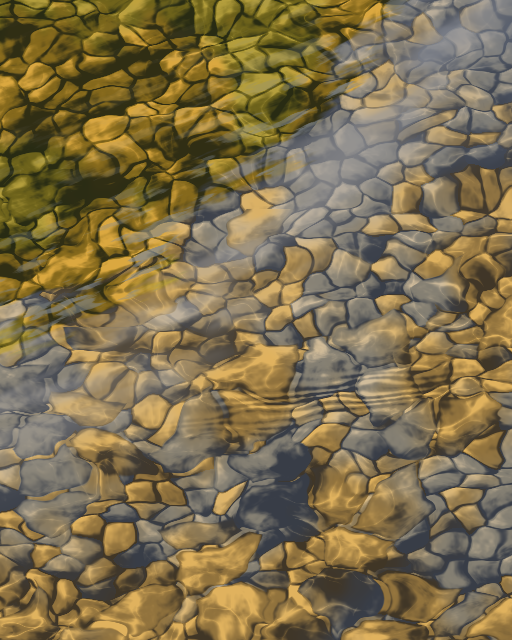
This texture is drawn by a Shadertoy shader. Its source:

```glsl
// Sunlit river pebbles under clear rippling water, golden in the shade and hazy under the sky.

struct Stone { float edge; float id; vec2 offset; };

float hash(vec2 p) {
    vec3 q = fract(p.xyx * 0.1031);
    q += dot(q, q.yzx + 33.33);
    return fract((q.x + q.y) * q.z);
}

float noise(vec2 p) {
    vec2 cell = floor(p), f = fract(p);
    f = f * f * (3.0 - 2.0 * f);
    return mix(mix(hash(cell), hash(cell + vec2(1, 0)), f.x),
               mix(hash(cell + vec2(0, 1)), hash(cell + 1.0), f.x), f.y);
}

float fbm(vec2 p) {
    float sum = 0.0, weight = 0.533;
    for (int i = 0; i < 4; i++) {
        sum += weight * noise(p);
        p = mat2(1.6, 1.2, -1.2, 1.6) * p + 17.3;
        weight *= 0.5;
    }
    return sum;
}

// Coordinates along and across a direction
vec2 alongAxis(vec2 p, float angle) {
    vec2 axis = vec2(cos(angle), sin(angle));
    return vec2(dot(p, axis), dot(p, vec2(-axis.y, axis.x)));
}

// Refraction by the moving surface
vec2 refractWater(vec2 p, float frequency, float amount) {
    vec2 q = p * frequency * vec2(0.7, 1.3);
    return p + amount * (vec2(noise(q + 3.7), noise(q + 41.2)) - 0.5);
}

// Nearest cobble: gap distance, random identity, position on the stone
Stone findStone(vec2 p) {
    vec2 cell = floor(p);
    float nearest = 9.0, second = 9.0;
    Stone stone = Stone(0.0, 0.0, vec2(0));
    for (int j = -1; j <= 1; j++)
    for (int i = -1; i <= 1; i++) {
        vec2 c = cell + vec2(i, j);
        vec2 offset = p - c - 0.12 - 0.76 * vec2(hash(c), hash(c + 71.7));
        float d = length(offset);
        if (d < nearest) {
            second = nearest;
            nearest = d;
            stone.id = hash(c + 19.4);
            stone.offset = offset;
        } else second = min(second, d);
    }
    stone.edge = second - nearest;
    return stone;
}

// Rounded stone lit from above, dark in the gaps
float stoneTone(Stone s, float gapWidth) {
    float dome = dot(s.offset, vec2(-0.35, 0.7));
    float body = 0.24 + 0.42 * s.id + 0.5 * dome;
    return mix(0.02, body, smoothstep(0.0, gapWidth, s.edge));
}

// Thin bright curves where the surface focuses light
float caustic(vec2 p, float sharpness) {
    vec2 q = p + 0.9 * vec2(noise(p * 0.8 + 5.1), noise(p * 0.8 + 27.6));
    return pow(1.0 - abs(2.0 * noise(q) - 1.0), sharpness);
}

vec3 toneRamp(float t, vec3 dark, vec3 middle, vec3 light) {
    vec3 c = mix(dark, middle, smoothstep(0.05, 0.45, t));
    return mix(c, light, smoothstep(0.45, 0.88, t));
}

void mainImage(out vec4 fragColor, in vec2 fragCoord) {
    vec2 p = fragCoord / iResolution.y;

    // Wavy border of the shaded upper left
    vec2 flow = alongAxis(p, 0.38);
    float streak = fbm(flow * vec2(7.0, 34.0));
    float fineStreak = fbm(flow * vec2(16.0, 80.0) + 9.0);
    float border = p.y - 0.51 - 0.2 * p.x - 0.88 * p.x * p.x;
    float shade = smoothstep(-0.025, 0.025, border + 0.3 * (streak - 0.5) + 0.1 * (fineStreak - 0.5));

    // Small pebbles with larger cobbles among them
    vec2 bed = refractWater(refractWater(p, 16.0, 0.035), 48.0, 0.014);
    vec2 tilted = alongAxis(bed, 0.22) * vec2(0.8, 1.15);
    Stone pebble = findStone(tilted * 27.0);
    Stone cobble = findStone(tilted * 11.5 + 4.3);
    float cobbleChance = mix(0.52, 0.16, smoothstep(0.1, 0.9, p.y));
    float onCobble = step(cobble.id, cobbleChance) * smoothstep(0.04, 0.1, cobble.edge);
    cobble.id = hash(vec2(cobble.id * 91.0, 2.0));
    float tone = mix(stoneTone(pebble, 0.2), stoneTone(cobble, 0.24), onCobble);
    float id = mix(pebble.id, cobble.id, onCobble);

    // Mottling, caustic nets and deep hollows
    float mottle = fbm(bed * vec2(34.0, 48.0));
    float patches = fbm(p * 5.5 + 12.0);
    float glints = caustic(alongAxis(bed, 0.3) * vec2(17.0, 27.0), 7.0)
                 + 0.6 * caustic(alongAxis(bed, -0.2) * vec2(34.0, 46.0) + 8.0, 6.0);
    tone += 0.75 * (mottle - 0.5) + 0.36 * glints * smoothstep(0.25, 0.65, patches);
    tone += 0.1 * (noise(p * 150.0) - 0.5);
    tone -= 0.28 * smoothstep(0.58, 0.75, fbm(bed * 11.0 + 31.0));

    // Fine wind ripples right of centre
    vec2 gust = alongAxis(p - vec2(0.52, 0.375), 0.13);
    float gustMask = exp(-dot(gust / vec2(0.17, 0.035), gust / vec2(0.17, 0.035)));
    float ripple = sin(gust.y * 520.0 + 7.0 * noise(gust * vec2(15.0, 50.0)) + gust.x * 25.0);
    tone += 0.28 * gustMask * ripple;

    // Grey and ochre stones, more ochre toward the bottom
    float warmth = smoothstep(0.36, 0.68, patches + 0.45 * (id - 0.5) + 0.38 * (0.47 - p.y) + 0.15 * gustMask);
    vec3 greyStone = toneRamp(tone, vec3(0.22, 0.24, 0.28), vec3(0.52, 0.50, 0.45), vec3(0.82, 0.74, 0.61));
    vec3 ochreStone = toneRamp(tone, vec3(0.25, 0.21, 0.15), vec3(0.57, 0.45, 0.24), vec3(0.88, 0.70, 0.37));
    vec3 color = mix(greyStone, ochreStone, warmth);

    // Sky reflection: pale band below the border, bluer at upper right
    float band = exp(-pow((border + 0.12) / 0.12, 2.0));
    float skyStreak = smoothstep(0.35, 0.68, fbm(flow * vec2(5.0, 21.0) + 23.0));
    float blueCorner = smoothstep(0.5, 1.0, p.y) * smoothstep(0.2, 0.7, p.x);
    color = mix(color, vec3(0.69, 0.67, 0.65), band * (0.1 + 0.5 * skyStreak));
    color = mix(color, vec3(0.43, 0.47, 0.55), blueCorner * (0.18 + 0.3 * skyStreak));

    // Saturated gold and olive bed in the shade, brushed by waves
    float goldTone = tone + 0.9 * (streak - 0.5) + 0.5 * (fineStreak - 0.5) + 0.02;
    vec3 gold = toneRamp(goldTone, vec3(0.19, 0.18, 0.08), vec3(0.52, 0.41, 0.11), vec3(0.86, 0.66, 0.25));
    gold = mix(gold, gold * vec3(0.82, 0.94, 0.95), smoothstep(0.45, 0.6, fbm(p * 7.0 + 50.0)));
    float skyFlecks = smoothstep(0.57, 0.68, fineStreak) * exp(-abs(border) * 9.0);
    gold = mix(gold, vec3(0.50, 0.53, 0.57), 0.75 * skyFlecks);
    color = mix(color, gold, shade);

    fragColor = vec4(clamp(color, 0.0, 1.0), 1.0);
}
```
